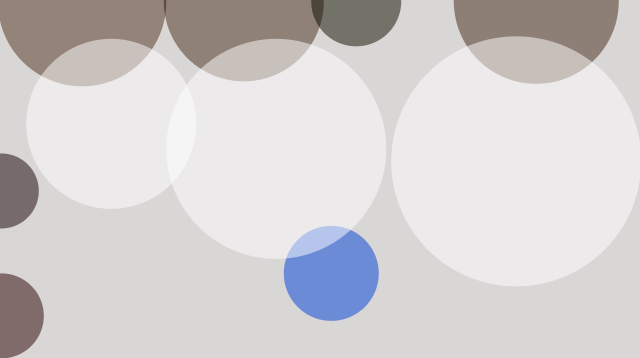
A Shadertoy shader for this background:

```glsl
const vec3 PAPER = vec3(0.851, 0.839, 0.839);
const vec3 VEIL = vec3(1.0);
const float VEIL_OPACITY = 0.5;

// Discs: centre x, centre y, radius, in canvas widths
const int INK_COUNT = 7;
const vec3 INK_DISCS[INK_COUNT] = vec3[](
    vec3(0.1283, 0.5560, 0.1315),
    vec3(0.3809, 0.5573, 0.1250),
    vec3(0.5566, 0.5573, 0.0703),
    vec3(0.8379, 0.5573, 0.1289),
    vec3(0.0020, 0.2610, 0.0586),
    vec3(0.0020, 0.0658, 0.0664),
    vec3(0.5176, 0.1322, 0.0742));

// Colour of each ink disc where it lies alone on the paper
const vec3 INK_COLOURS[INK_COUNT] = vec3[](
    vec3(0.580, 0.514, 0.475),
    vec3(0.561, 0.506, 0.463),
    vec3(0.451, 0.447, 0.412),
    vec3(0.553, 0.498, 0.459),
    vec3(0.463, 0.420, 0.416),
    vec3(0.502, 0.420, 0.416),
    vec3(0.424, 0.545, 0.843));

const int VEIL_COUNT = 3;
const vec3 VEIL_DISCS[VEIL_COUNT] = vec3[](
    vec3(0.1738, 0.3659, 0.1328),
    vec3(0.4316, 0.3268, 0.1719),
    vec3(0.8066, 0.3073, 0.1953));

// Antialiased coverage of a disc
float discMask(vec2 p, vec3 disc) {
    float edge = length(p - disc.xy) - disc.z;
    return clamp(0.5 - edge * iResolution.x, 0.0, 1.0);
}

void mainImage(out vec4 fragColor, in vec2 fragCoord) {
    vec2 p = fragCoord / iResolution.x;
    vec3 colour = PAPER;

    // Ink discs multiply, so overlaps darken
    for (int i = 0; i < INK_COUNT; i++) {
        vec3 tint = INK_COLOURS[i] / PAPER;
        colour *= mix(vec3(1.0), tint, discMask(p, INK_DISCS[i]));
    }

    // Translucent veils lie over everything
    for (int i = 0; i < VEIL_COUNT; i++) {
        colour = mix(colour, VEIL, VEIL_OPACITY * discMask(p, VEIL_DISCS[i]));
    }

    fragColor = vec4(colour, 1.0);
}
```
